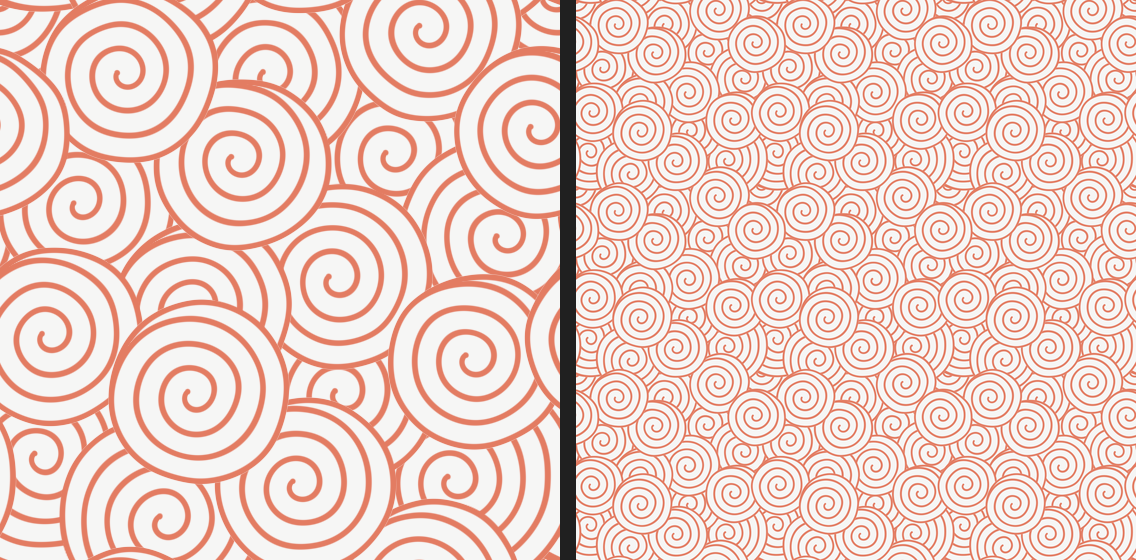
Left, the tile; right, the same tile 3 across and 3 down.
Give the GLSL for this pattern, as a WebGL 2 fragment shader.

```glsl
#version 300 es
precision highp float;

uniform vec2 u_resolution;
out vec4 fragColor;

const float TAU = 6.2831853;
const vec3 PAPER = vec3(0.965, 0.963, 0.96);
const vec3 CORAL = vec3(0.89, 0.485, 0.385);

const int DISCS = 19;             // prime, so that k^5 visits every disc once
const float PITCH = 0.0432;       // gap between neighbouring turns
const float TIP_RADIUS = 0.0125;  // where the spiral starts
const float HALF_LINE = 0.0051;

vec2 hash2(vec2 p) {
    vec3 q = fract(p.xyx * vec3(0.1031, 0.1030, 0.0973));
    q += dot(q, q.yzx + 33.33);
    return fract((q.xx + q.yz) * q.zy);
}

// Gradient noise that wraps after a whole number of cells
float cornerSlope(vec2 cell, vec2 corner, vec2 f, float period, float seed) {
    float angle = TAU * hash2(mod(cell + corner, period) + seed).x;
    return dot(vec2(cos(angle), sin(angle)), f - corner);
}

float gradientNoise(vec2 p, float period, float seed) {
    vec2 cell = floor(p), f = fract(p);
    vec2 w = f * f * f * (f * (f * 6.0 - 15.0) + 10.0);
    float a = cornerSlope(cell, vec2(0, 0), f, period, seed);
    float b = cornerSlope(cell, vec2(1, 0), f, period, seed);
    float c = cornerSlope(cell, vec2(0, 1), f, period, seed);
    float d = cornerSlope(cell, vec2(1, 1), f, period, seed);
    return mix(mix(a, b, w.x), mix(c, d, w.x), w.y);
}

// Slight unevenness of a hand-drawn line
vec2 wobble(vec2 p, float cells, float amount) {
    return p + amount * vec2(gradientNoise(p * cells, cells, 3.0),
                             gradientNoise(p * cells, cells, 47.0));
}

// Lattice point with jitter; both axes wrap at the canvas edge
vec2 discCentre(int id, float jitter) {
    vec2 lattice = vec2(id, id * 4 % DISCS) / float(DISCS);
    return lattice + jitter * (hash2(vec2(id, 7)) - 0.5);
}

// Offset to the nearest wrapped copy
vec2 wrapOffset(vec2 d) {
    return d - round(d);
}

// x: distance to the ink's centre line, y: distance to the disc outline
vec2 spiralDisc(vec2 p, float tipAngle, float turns) {
    float r = length(p);
    float u = fract((atan(p.y, p.x) - tipAngle) / TAU);

    // Archimedean spiral with a round tip
    float k = max(round((r - TIP_RADIUS) / PITCH - u), 0.0);
    float spiral = abs(r - TIP_RADIUS - PITCH * (u + k));
    vec2 tip = TIP_RADIUS * vec2(cos(tipAngle), sin(tipAngle));

    // The last turn bends inward to close on itself
    float v = fract(u - turns);
    float outline = r - TIP_RADIUS - PITCH * (turns + v - smoothstep(0.55, 1.0, v));

    float ink = min(min(spiral, length(p - tip)), abs(outline));
    return vec2(ink, outline);
}

float coverage(float dist, float soft) {
    return 1.0 - smoothstep(-soft, soft, dist);
}

void main() {
    vec2 p = gl_FragCoord.xy / u_resolution;
    float soft = max(0.0016, 0.8 / min(u_resolution.x, u_resolution.y));
    vec2 drawn = wobble(p, 8.0, 0.006);
    vec3 color = PAPER;

    // Paint from back to front; the rear discs are larger and fill the gaps
    for (int k = 0; k < DISCS; k++) {
        int id = k * k * k * k * k % DISCS;
        vec2 random = hash2(vec2(id, 31)) - 0.5;
        float turns = mix(4.3, 3.0, smoothstep(0.0, 9.0, float(k))) + 0.25 * random.x;
        float tipAngle = 0.46 * TAU + 0.7 * random.y;

        vec2 offset = wrapOffset(drawn - discCentre(id, 0.07));
        vec2 disc = spiralDisc(offset, tipAngle, turns);
        vec3 paint = mix(PAPER, CORAL, coverage(disc.x - HALF_LINE, soft));
        color = mix(color, paint, coverage(disc.y - HALF_LINE, soft));
    }
    fragColor = vec4(color, 1.0);
}
```
